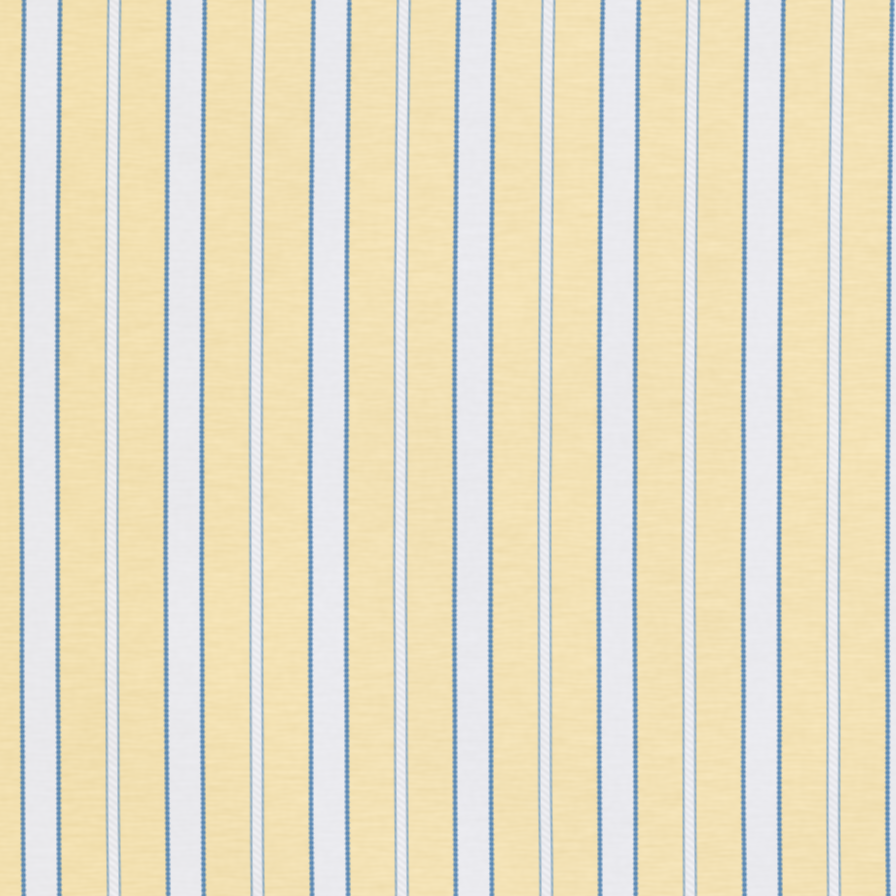
Write a WebGL 1 fragment shader that draws this texture.

```glsl
precision highp float;
// Woven shirting: yellow cloth with wide and narrow white stripes edged in blue.

uniform vec2 u_resolution;

const vec3 YELLOW = vec3(0.953, 0.885, 0.708);
const vec3 WHITE = vec3(0.918, 0.918, 0.934);
const vec3 BLUE = vec3(0.36, 0.54, 0.71);
const vec3 PALE_BLUE = vec3(0.50, 0.64, 0.75);

const float PERIOD = 0.1615;         // one wide plus one narrow stripe
const float FIRST_CENTER = 0.0469;   // first wide stripe, at the top edge
const float WIDE_HALF = 0.0201;      // stripe center to its blue line
const float NARROW_HALF = 0.0066;
const float WIDE_LINE = 0.0023;      // half widths of the blue lines
const float NARROW_LINE = 0.0011;
const float SOFTNESS = 0.0013;       // half width of the edge blur
const float BOW = 0.0027;            // slack of the cloth
const float LEAN = 0.0045;
const float WOBBLE = 0.0008;
const float WEFT_ROWS = 176.0;
const float TWILL_ROWS = 120.0;
const float SLUB = 0.020;            // strength of the horizontal thread streaks
const float MOTTLE = 0.014;

vec2 gradient(vec2 cell) {
  vec3 q = fract(cell.xyx * vec3(0.1031, 0.1030, 0.0973));
  q += dot(q, q.yzx + 33.33);
  float angle = 6.2832 * fract((q.x + q.y) * q.z);
  return vec2(cos(angle), sin(angle));
}

float gradientNoise(vec2 p) {
  vec2 i = floor(p);
  vec2 f = p - i;
  vec2 u = f * f * f * (f * (f * 6.0 - 15.0) + 10.0);
  vec2 e = vec2(1.0, 0.0);
  float low = mix(dot(gradient(i), f), dot(gradient(i + e), f - e), u.x);
  float high = mix(dot(gradient(i + e.yx), f - e.yx),
                   dot(gradient(i + e.xx), f - e.xx), u.x);
  return mix(low, high, u.y);
}

// Box-filtered coverage of a band of the given half width.
float band(float d, float halfWidth, float blur) {
  float overlap = min(d + blur, halfWidth) - max(d - blur, -halfWidth);
  return clamp(overlap / (2.0 * blur), 0.0, 1.0);
}

// Signed distance to the nearest line of a set spaced by PERIOD.
float repeatDistance(float x) {
  return (fract(x / PERIOD + 0.5) - 0.5) * PERIOD;
}

void main() {
  float pixel = 1.0 / min(u_resolution.x, u_resolution.y);
  vec2 p = gl_FragCoord.xy * pixel;
  float blur = max(0.7 * pixel, SOFTNESS);

  // Slightly slack warp threads
  float x = p.x - FIRST_CENTER;
  x += BOW * 4.0 * p.y * (1.0 - p.y) + LEAN * p.x * (1.0 - p.y);
  x += WOBBLE * gradientNoise(vec2(p.x * 9.0, p.y * 7.0));

  float wide = repeatDistance(x);
  float narrow = repeatDistance(x - 0.5 * PERIOD);

  // Weft ticks and twill, faded out when too fine to resolve
  float visible = 1.0 - smoothstep(0.4, 0.6, pixel * WEFT_ROWS);
  float rowShift = 0.6 * gradientNoise(p * vec2(30.0, 20.0));
  float weft = visible * sin(6.2832 * (p.y * WEFT_ROWS + rowShift));
  float twill = visible * sin(6.2832 * TWILL_ROWS * (p.y + 0.8 * narrow));

  // White stripes
  float narrowWhite = band(narrow, NARROW_HALF, blur);
  vec3 color = mix(YELLOW, WHITE, band(wide, WIDE_HALF, blur));
  color = mix(color, WHITE + 0.018 * twill, narrowWhite);

  // Blue lines, broken up by the weft
  float wideEdge = band(abs(wide) - WIDE_HALF, WIDE_LINE * (1.0 + 0.12 * weft), blur);
  float narrowEdge = band(abs(narrow) - NARROW_HALF, NARROW_LINE, blur);
  color = mix(color, BLUE, wideEdge * (0.93 + 0.07 * weft));
  color = mix(color, PALE_BLUE, narrowEdge * (0.90 + 0.10 * twill));

  // Thread streaks, mottling and a faint rib
  float dyed = 1.0 - 0.6 * max(band(wide, WIDE_HALF, blur), narrowWhite);
  float slub = gradientNoise(p * vec2(22.0, 170.0))
             + 0.6 * gradientNoise(p * vec2(60.0, 230.0) + 17.0);
  float mottle = gradientNoise(p * 5.0 + 3.0) + gradientNoise(p * 130.0 + 41.0);
  vec3 tint = mix(vec3(1.0), vec3(0.7, 0.9, 1.5), dyed);
  color += tint * dyed * (SLUB * slub + 0.004 * weft);
  color += MOTTLE * 0.6 * mottle;

  // Slightly deeper tone toward the left edge
  color -= vec3(0.004, 0.008, 0.022) * dyed * (1.0 - smoothstep(0.0, 0.5, p.x));

  gl_FragColor = vec4(clamp(color, 0.0, 1.0), 1.0);
}
```
